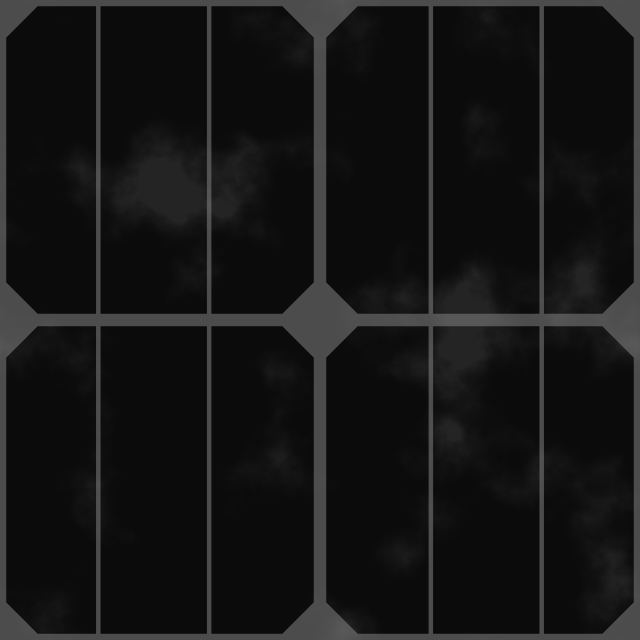
Reproduce this texture procedurally as a WebGL 1 fragment shader.

```glsl
precision highp float;
// Solar panel of 2 x 2 dark cells with cut corners and thin vertical busbars.
// Cells are a chamfered-box distance; busbars are evenly spaced from the centre.
// A wrapping gradient-noise fbm lays pale, cloudy dust over everything.
uniform vec2 u_resolution;

// Unit gradient of a lattice point, wrapped to the period
vec2 gradientAt(vec2 lattice, float period) {
  vec2 q = mod(lattice, period);
  float h = fract(sin(dot(q, vec2(127.1, 311.7)) + period * 7.3) * 43758.55);
  return vec2(cos(6.28319 * h), sin(6.28319 * h));
}

float gradientNoise(vec2 p, float period) {
  vec2 i = floor(p), f = fract(p);
  vec2 s = f * f * f * (f * (f * 6.0 - 15.0) + 10.0);
  vec2 e = vec2(1.0, 0.0);
  float a = dot(gradientAt(i, period), f);
  float b = dot(gradientAt(i + e.xy, period), f - e.xy);
  float c = dot(gradientAt(i + e.yx, period), f - e.yx);
  float d = dot(gradientAt(i + e.xx, period), f - e.xx);
  return mix(mix(a, b, s.x), mix(c, d, s.x), s.y);
}

float fbm(vec2 uv) {
  float sum = 0.0, amplitude = 0.5, period = 5.0;
  for (int k = 0; k < 6; k++) {
    sum += amplitude * gradientNoise(uv * period, period);
    amplitude *= 0.5;
    period *= 2.0;
  }
  return sum;
}

// Antialiased inside of a distance
float fill(float dist, float pixel) {
  return clamp(0.5 - dist / pixel, 0.0, 1.0);
}

void main() {
  vec2 uv = gl_FragCoord.xy / u_resolution;
  float pixel = 1.0 / min(u_resolution.x, u_resolution.y);

  // Cells with chamfered corners
  vec2 p = abs(fract(uv * 2.0) - 0.5);
  float cell = max(max(p.x, p.y) - 0.4805, (p.x + p.y - 0.863) * 0.7071);

  // Busbars, mirrored about the middle of the panel
  float spacing = 0.1732;
  float bar = abs(mod(abs(uv.x - 0.5) + 0.5 * spacing, spacing) - 0.5 * spacing) - 0.0035;

  vec3 silicon = vec3(0.042);
  vec3 metal = vec3(0.297);
  vec3 color = mix(metal, silicon, fill(cell, 2.0 * pixel));
  color = mix(color, metal, fill(bar, pixel));

  // Dust: faint wisps that saturate into flat patches
  float dust = clamp(fbm(uv) / 0.28, 0.0, 1.0);
  color = mix(color, vec3(0.54), 0.2 * dust * dust);

  gl_FragColor = vec4(color, 1.0);
}
```
